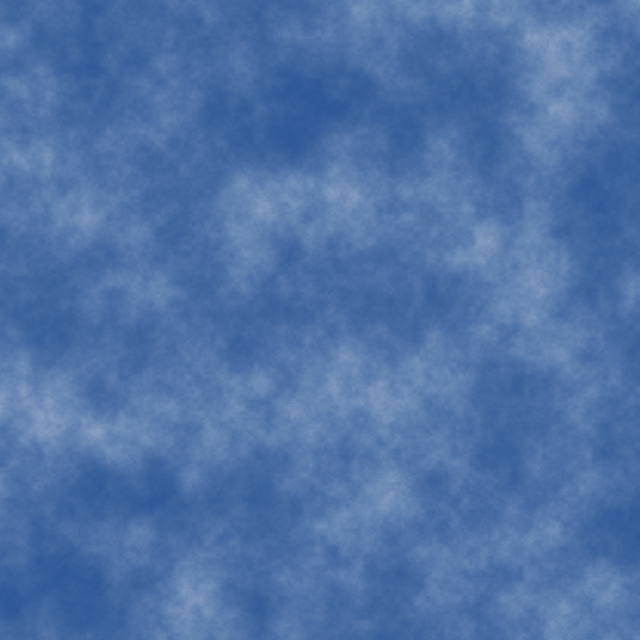
Write a three.js fragment shader that draws this texture.

```glsl
// Soft white haze drifting over a deep blue ground, like thin cloud.
// Octaves of smooth value noise are summed into a density with zero
// mean and unit deviation, which then sets how much white is mixed in.

varying vec2 vUv;

const vec3 DEEP_BLUE = vec3(0.16, 0.33, 0.58);
const vec3 WHITE = vec3(1.0);

const int OCTAVES = 7;
const float BASE_CELLS = 6.5;       // largest noise cells across the canvas
const float GAIN = 0.68;            // strength of each octave over the last
const float NOISE_DEVIATION = 0.215; // spread of a single octave
const vec2 OCTAVE_SHIFT = vec2(17.37, 41.71); // keeps the lattices apart

// Random value from 0 to 1 for a lattice point.
float hash(vec2 cell) {
  vec3 p = fract(vec3(cell.xyx) * 0.1031);
  p += dot(p, p.yzx + 33.33);
  return fract((p.x + p.y) * p.z);
}

// Value noise centred on zero, with smooth interpolation.
float valueNoise(vec2 p) {
  vec2 cell = floor(p);
  vec2 f = fract(p);
  vec2 blend = f * f * (3.0 - 2.0 * f);
  float bottom = mix(hash(cell), hash(cell + vec2(1.0, 0.0)), blend.x);
  float top = mix(hash(cell + vec2(0.0, 1.0)), hash(cell + 1.0), blend.x);
  return mix(bottom, top, blend.y) - 0.5;
}

// Layered noise, scaled to unit deviation.
float cloudDensity(vec2 p, float gain) {
  float sum = 0.0;
  float power = 0.0;
  float amplitude = 1.0;
  for (int i = 0; i < OCTAVES; i++) {
    sum += amplitude * valueNoise(p);
    power += amplitude * amplitude;
    amplitude *= gain;
    p = 2.0 * p + OCTAVE_SHIFT;
  }
  return sum / (NOISE_DEVIATION * sqrt(power));
}

// Share of white: a gentle curve that lifts the brightest puffs.
float whiteShare(float density) {
  return clamp(0.17 + density * (0.072 + 0.008 * density), 0.0, 1.0);
}

void main() {
  float density = cloudDensity(vUv * BASE_CELLS + vec2(5.3, 12.6), GAIN);
  gl_FragColor = vec4(mix(DEEP_BLUE, WHITE, whiteShare(density)), 1.0);
}
```
